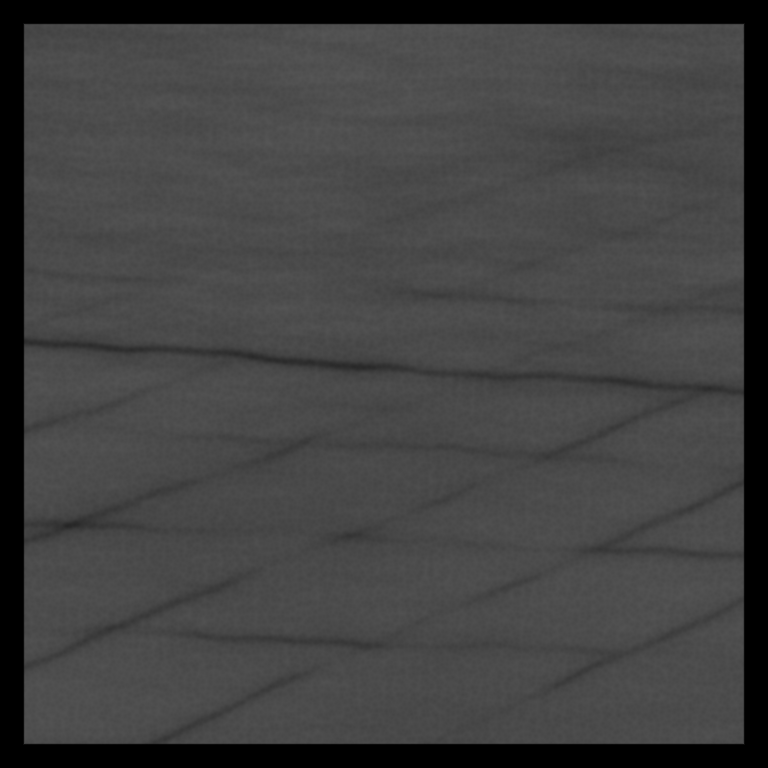
This texture is drawn by a Shadertoy shader. Its source:

```glsl
// A dim grey, creased surface inside a flat black frame. Stretched cellular
// noise makes the horizontal streaks and fine grain; two looped families of
// wavering lines, shallow falling and steeper rising, make the dark creases.

float hash(vec2 p) {
    return fract(sin(dot(p, vec2(127.1, 311.7))) * 43758.5453);
}

// Distance to the nearest scattered point, centred near zero
float cells(vec2 p) {
    vec2 cell = floor(p);
    float nearest = 2.0;
    for (int y = -1; y <= 1; y++)
    for (int x = -1; x <= 1; x++) {
        vec2 c = cell + vec2(x, y);
        vec2 point = c + vec2(hash(c), hash(c + 57.3));
        nearest = min(nearest, distance(p, point));
    }
    return nearest - 0.46;
}

// Layered sines, roughly -1 to 1
float waver(float x, float seed) {
    return 0.5 * sin(x * 11.0 + seed * 2.3)
         + 0.3 * sin(x * 27.0 + seed * 5.1)
         + 0.2 * sin(x * 63.0 + seed * 7.7);
}

// Sharp dark core with a soft halo; offset is the distance from the line
float crease(float offset, float width) {
    float d = offset / width;
    return 0.7 * exp(-d * d) + 0.3 * exp(-d * d * 0.1);
}

float fallingCreases(vec2 uv) {
    float dark = 0.0;
    for (int k = 0; k < 6; k++) {
        float i = float(k);
        float slope = -0.07 + 0.01 * abs(i - 1.0);
        float y = 0.65 - 0.085 * i - 0.008 * i * i + slope * uv.x;
        y += 0.005 * waver(uv.x, i + 4.0);
        float patches = smoothstep(-0.6, 0.6, waver(uv.x * 0.6, i * 1.7 + 1.0));
        float depth = k == 1 ? 0.08 + 0.05 * patches : 0.012 + 0.055 * patches;
        if (k == 0 || k == 2) depth *= 0.6;
        dark += depth * crease(uv.y - y, 0.0055);
    }
    return dark;
}

float risingCreases(vec2 uv) {
    float dark = 0.0;
    for (int k = 0; k < 6; k++) {
        float i = float(k);
        float slope = 0.47 - 0.035 * i;
        float y = -0.235 + 0.19 * i - 0.006 * i * i + slope * uv.x;
        y += 0.005 * waver(uv.x, i + 11.0);
        float patches = smoothstep(-0.7, 0.5, waver(uv.x * 0.7, i * 2.9));
        float fade = mix(0.3, 1.0, 1.0 - smoothstep(0.43, 0.53, y));
        dark += (0.015 + 0.055 * patches) * fade * crease(uv.y - y, 0.006);
    }
    return dark;
}

void mainImage(out vec4 fragColor, in vec2 fragCoord) {
    vec2 uv = fragCoord / iResolution.xy;

    // Broad uneven light
    float grey = 0.297 + 0.006 * sin(uv.x * 7.0 + 2.0 * sin(uv.y * 5.0))
                       + 0.005 * sin(uv.y * 17.0 - uv.x * 3.0);

    // Horizontal streaks, stronger towards the top
    vec2 bent = uv + vec2(0.0, 0.008 * waver(uv.x * 0.5, 3.0) + 0.04 * uv.x);
    float streaks = cells(bent * vec2(4.0, 26.0))
                  + 0.8 * cells(bent * vec2(9.0, 60.0) + 17.0);
    grey -= streaks * mix(0.014, 0.032, smoothstep(0.3, 0.7, uv.y));

    // Fine grain over a faint vertical weave
    grey += 0.022 * cells(uv * 150.0) + 0.016 * cells(uv * vec2(75.0, 90.0) + 31.0);
    grey += 0.0025 * sin(uv.x * 400.0) * sin(uv.y * 23.0 + 4.0 * uv.x);

    grey -= fallingCreases(uv) + risingCreases(uv);

    // Black frame with a smoothed inner edge
    vec2 fromCentre = abs(uv - 0.5);
    float edge = max(fromCentre.x, fromCentre.y) - 0.46875;
    float soft = 1.0 / iResolution.y;
    float inside = 1.0 - smoothstep(-soft, soft, edge);

    fragColor = vec4(vec3(max(grey, 0.08) * inside), 1.0);
}
```
